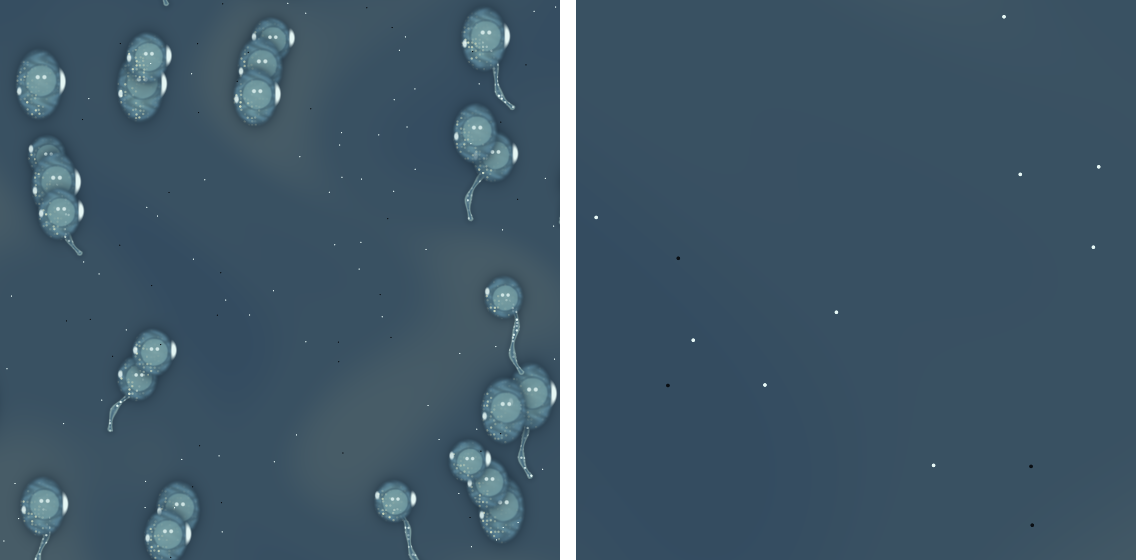
Left: the whole. Right: its middle third, enlarged.
Reproduce this texture procedurally as a WebGL 1 fragment shader.

```glsl
precision highp float;
// Translucent blue-green cells with bright glints, drifting in murky slate water.

uniform vec2 u_resolution;

const vec3 WATER     = vec3(0.225, 0.318, 0.385);
const vec3 HAZE      = vec3(0.280, 0.362, 0.405);
const vec3 DEEP      = vec3(0.195, 0.290, 0.375);
const vec3 SHADOW    = vec3(0.110, 0.180, 0.235);
const vec3 RIM       = vec3(0.310, 0.460, 0.540);
const vec3 CORE      = vec3(0.430, 0.590, 0.620);
const vec3 PALE      = vec3(0.580, 0.710, 0.700);
const vec3 GLINT     = vec3(0.900, 0.970, 0.960);
const float COLONIES = 5.0;     // colony grid cells across the canvas
const float CROWDING = 0.82;    // chance of a colony near the border
const float LOBE     = 0.034;   // smallest lobe radius
const float SOFT     = 0.005;   // blur of the lobe outlines
const float GRAINS   = 150.0;   // glitter grains across the canvas
const float SPECKS   = 24.0;    // speck grid cells across the canvas
const float SPECK_R  = 0.0011;

vec2 hash2(vec2 p) {
  vec3 q = fract(vec3(p.xyx) * vec3(0.1031, 0.1030, 0.0973));
  q += dot(q, q.yzx + 33.33);
  return fract((q.xx + q.yz) * q.zy);
}

// Filled ellipse with a soft border: 1 inside, 0 outside.
float spot(vec2 p, vec2 radii) {
  return 1.0 - smoothstep(0.45, 1.25, length(p / radii));
}

// Cellular glitter: one jittered grain of random brightness per cell.
float glitter(vec2 p) {
  vec2 cell = floor(p * GRAINS);
  vec2 h = hash2(cell + 71.0);
  float d = length(fract(p * GRAINS) - 0.3 - 0.4 * h);
  return (1.0 - smoothstep(0.1, 0.5, d)) * pow(hash2(cell + 19.0).x, 3.0);
}

vec3 water(vec2 p) {
  vec2 w = p + 0.08 * sin(p.yx * vec2(9.0, 7.0) + vec2(1.0, 4.0));
  float cloud = sin(w.x * 8.0 + w.y * 3.0 + 0.8) + sin(w.y * 9.0 - w.x * 5.0 + 2.0)
              + 0.5 * sin(w.x * 17.0 + w.y * 13.0);
  vec3 c = mix(WATER, HAZE, smoothstep(0.2, 2.0, cloud));
  return mix(c, DEEP, 0.7 * smoothstep(0.3, 2.3, -cloud));
}

// Wavy, beaded strand from a to b.
void drawStrand(vec2 p, vec2 a, vec2 b, float grain, inout vec3 col, inout float light) {
  vec2 ab = b - a;
  float t = clamp(dot(p - a, ab) / dot(ab, ab), 0.0, 1.0);
  vec2 side = normalize(vec2(-ab.y, ab.x));
  float d = length(p - a - ab * t - side * 0.010 * sin(t * 6.283));
  float width = 0.0045 + 0.0015 * sin(t * 19.0);
  col = mix(col, SHADOW, 0.25 * (1.0 - smoothstep(0.0, 0.018, d)));
  float body = 1.0 - smoothstep(width - 0.002, width + 0.002, d);
  col = mix(col, mix(RIM, PALE, smoothstep(0.0, width, d)), 0.85 * body);
  light = max(light, body * min(1.0, 1.3 * grain));
}

// One cell: dark halo, soft rim, inner sphere, paired highlights, side glints.
void drawLobe(vec2 q, float r, vec2 rnd, float grain, inout vec3 col, inout float light) {
  vec2 axes = r * vec2(0.92, mix(1.0, 1.4, rnd.x * rnd.x));
  float d = (length(q / axes) - 1.0) * r;
  col = mix(col, SHADOW, 0.55 * exp(-max(d, 0.0) / 0.009));
  float inside = 1.0 - smoothstep(-SOFT, SOFT, d);
  vec3 body = mix(RIM, CORE, smoothstep(0.0, 0.55 * r, -d) * mix(0.5, 1.0, rnd.y));
  body *= 0.95 + 0.08 * sin(q.x * 210.0 + 3.0 * sin(q.y * 170.0));

  vec2 s = q - r * vec2(0.08, 0.22 * (rnd.x - 0.3));
  float ball = length(s) / (r * 0.66);
  body = mix(body, mix(CORE, PALE, 0.45 * (1.0 - ball)), 0.85 * (1.0 - smoothstep(0.85, 1.05, ball)));
  body = mix(body, RIM * 0.85, 0.45 * (1.0 - smoothstep(0.0, 0.13, abs(ball - 1.03))));
  float sparkleZone = smoothstep(-0.1, 0.8, dot(q / axes, vec2(-0.8, -0.5)));
  body = mix(body, vec3(0.78, 0.83, 0.73), min(1.0, grain * (0.1 + 1.2 * sparkleZone)));
  col = mix(col, body, inside);

  light *= 1.0 - 0.7 * inside;
  vec2 pairPos = vec2(abs(s.x) - 0.14 * r, s.y - 0.15 * r);
  light = max(light, 0.8 * spot(pairPos, vec2(0.10 * r)));
  float lit = step(0.3, rnd.y);
  vec2 right = q - vec2(axes.x + 0.003, 0.12 * r);
  right.x += 9.0 * right.y * right.y;
  light = max(light, lit * spot(right, vec2(0.0055, 0.012 + 0.010 * rnd.x)));
  vec2 left = q - vec2(-0.9 * axes.x, (0.4 - 0.7 * rnd.x) * r);
  light = max(light, 0.85 * spot(left, vec2(0.0045, 0.0075)));
}

void drawColony(vec2 p, vec2 id, float grain, inout vec3 col, inout float light) {
  vec2 fromMiddle = (id + 0.5) / COLONIES - 0.5;
  float chance = CROWDING * smoothstep(0.05, 0.45, length(fromMiddle * vec2(1.0, 0.7)));
  vec2 pick = hash2(id + 11.0);
  if (pick.x > chance) return;
  vec2 center = (id + 0.25 + 0.5 * hash2(id + 37.0)) / COLONIES;
  vec2 form = hash2(id + 53.0);
  float count = 1.0 + floor(form.x * 2.6);
  float turn = 6.283 * form.y;
  vec2 along = vec2(cos(turn), sin(turn));
  if (pick.y > 0.55) {
    vec2 drop = normalize(vec2(form.y - 0.5, -0.7));
    drawStrand(p, center, center + drop * 0.13, grain, col, light);
  }
  for (int k = 0; k < 3; k++) {
    float n = float(k);
    if (n >= count) break;
    vec2 rnd = hash2(id * 3.0 + n * 7.0 + 91.0);
    vec2 bend = vec2(-along.y, along.x) * 0.022 * (rnd.y - 0.5);
    vec2 pos = center + along * 0.052 * (n - 0.5 * (count - 1.0)) + bend;
    drawLobe(p - pos, LOBE + 0.009 * rnd.x, rnd, grain, col, light);
  }
}

void main() {
  vec2 p = gl_FragCoord.xy / u_resolution;
  vec3 col = water(p);
  float light = 0.0;
  float grain = glitter(p);
  vec2 home = floor(p * COLONIES);
  for (int y = -1; y <= 1; y++)
    for (int x = -1; x <= 1; x++)
      drawColony(p, home + vec2(float(x), float(y)), grain, col, light);
  col = mix(col, GLINT, light);

  // Sparse pinpoint specks, some white and some black.
  vec2 cell = floor(p * SPECKS);
  vec2 kind = hash2(cell + 131.0);
  float d = length(fract(p * SPECKS) - 0.1 - 0.8 * hash2(cell + 173.0)) / SPECKS;
  float edge = 0.5 / u_resolution.y;
  float speck = step(kind.x, 0.2) * (1.0 - smoothstep(SPECK_R - edge, SPECK_R + edge, d));
  col = mix(col, kind.y < 0.6 ? GLINT : vec3(0.04, 0.06, 0.08), speck);
  gl_FragColor = vec4(col, 1.0);
}
```
